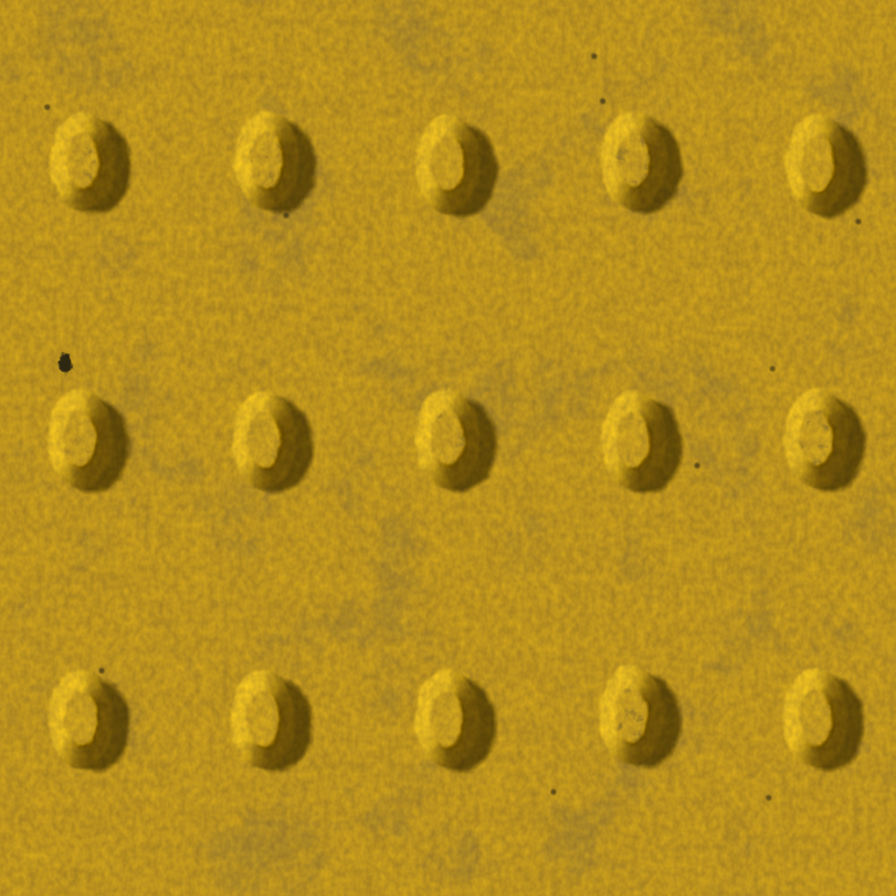
This texture is drawn by a WebGL 2 fragment shader. Its source:

```glsl
#version 300 es
precision highp float;
// Yellow tactile paving: a 5 by 3 grid of raised oval studs on gritty paint.
// Each stud is an elliptical flank around a flat cap, lit from the left, with
// a soft shadow to the right; gradient noise adds grit, stains and wear.

uniform vec2 u_resolution;
out vec4 fragColor;

// Layout, in canvas units
const vec2 FIRST_STUD = vec2(0.090, 0.200);
const vec2 PITCH = vec2(0.2055, 0.3095);
const vec2 BODY_RADII = vec2(0.036, 0.055);
const vec2 CAP_RADII = vec2(0.0185, 0.031);
const vec2 SHADOW_RADII = vec2(0.040, 0.052);
const vec2 SHADOW_OFFSET = vec2(0.015, -0.007);
const float JITTER = 0.0025;
const float SOFTNESS = 0.003;

// Surface
const vec2 GRIT_SCALE = vec2(125.0, 100.0);
const float GRIT_STRENGTH = 0.13;
const float FLECK_CELLS = 11.0;
const float FLECK_CHANCE = 0.10;
const vec2 CHIP_POS = vec2(0.073, 0.594);
const vec2 CHIP_RADII = vec2(0.007, 0.011);
const vec2 LIGHT_DIR = vec2(-0.90, 0.44);

// Colours
const vec3 PAINT = vec3(0.735, 0.575, 0.115);
const vec3 STAIN = vec3(0.61, 0.49, 0.17);
const vec3 FLANK_LIT = vec3(0.87, 0.70, 0.13);
const vec3 FLANK_DARK = vec3(0.43, 0.32, 0.03);
const vec3 CAP = vec3(0.76, 0.60, 0.12);
const vec3 SHADOW = vec3(0.33, 0.25, 0.02);
const vec3 CHIP = vec3(0.15, 0.13, 0.07);

vec2 hash2(vec2 p) {
  vec3 q = fract(p.xyx * vec3(0.1031, 0.1030, 0.0973));
  q += dot(q, q.yzx + 33.33);
  return fract((q.xx + q.yz) * q.zy);
}

float cornerSlope(vec2 corner, vec2 offset) {
  float angle = 6.2832 * hash2(corner + 71.0).x;
  return dot(vec2(cos(angle), sin(angle)), offset);
}

float gradientNoise(vec2 p) {
  vec2 i = floor(p), f = p - i;
  vec2 w = f * f * f * (f * (f * 6.0 - 15.0) + 10.0);
  vec2 e = vec2(1.0, 0.0);
  float low = mix(cornerSlope(i, f), cornerSlope(i + e, f - e), w.x);
  float high = mix(cornerSlope(i + e.yx, f - e.yx), cornerSlope(i + 1.0, f - 1.0), w.x);
  return mix(low, high, w.y);
}

float fbm(vec2 p) {
  float sum = 0.0, amp = 1.0;
  for (int i = 0; i < 3; i++) {
    sum += amp * gradientNoise(p);
    p = p * 2.03 + 17.0;
    amp *= 0.5;
  }
  return sum;
}

// Approximate signed distance to an ellipse
float ellipse(vec2 p, vec2 r) {
  float k = length(p / r);
  return k * (k - 1.0) / max(length(p / (r * r)), 0.001);
}

float coverage(float d, float soft) {
  float w = max(soft, 1.0 / min(u_resolution.x, u_resolution.y));
  return 1.0 - smoothstep(-w, w, d);
}

vec3 drawStud(vec3 ground, vec2 uv) {
  vec2 id = floor((uv - FIRST_STUD) / PITCH + 0.5);
  vec2 rnd = hash2(id + 5.0);
  vec2 p = uv - FIRST_STUD - id * PITCH - (rnd - 0.5) * 2.0 * JITTER;
  float wobble = 0.003 * fbm(uv * 45.0);

  // Cast shadow, softest at its far edge
  float shade = coverage(ellipse(p - SHADOW_OFFSET, SHADOW_RADII) + wobble, SOFTNESS * 1.6);
  vec3 col = mix(ground, SHADOW, 0.88 * shade);

  // Sloping flank, then the flat cap
  float lit = dot(normalize(p / BODY_RADII + 0.0001), LIGHT_DIR);
  vec3 flank = mix(FLANK_DARK, FLANK_LIT, smoothstep(-0.75, 0.65, lit));
  col = mix(col, flank, coverage(ellipse(p, BODY_RADII) + wobble, SOFTNESS));
  float capDist = ellipse(p, CAP_RADII) + wobble;
  col = mix(col, CAP, coverage(capDist, SOFTNESS));
  col -= 0.07 * exp(-pow(capDist / 0.0025, 2.0)) * smoothstep(0.3, -0.6, lit);

  // Scuffs differ from cap to cap
  float scuff = smoothstep(0.1, 0.6, fbm(uv * 65.0 + rnd * 40.0));
  return mix(col, STAIN * 0.9, scuff * rnd.y * 0.8 * coverage(capDist, SOFTNESS));
}

void main() {
  vec2 uv = gl_FragCoord.xy / u_resolution;

  // Painted ground with faint stains
  float stain = smoothstep(0.05, 0.75, fbm(uv * 8.0) + 0.5 * fbm(uv * 45.0 + 9.0));
  vec3 col = drawStud(mix(PAINT, STAIN, 0.6 * stain), uv);

  // Grit scales with brightness, so shadows stay quiet
  float grit = gradientNoise(uv * GRIT_SCALE) + 0.6 * gradientNoise(uv * GRIT_SCALE * 1.9);
  grit += 0.35 * fbm(uv * 30.0 + 3.0);
  col *= 1.0 + GRIT_STRENGTH * grit * vec3(1.0, 1.05, -0.8);

  // Sparse dark flecks and one larger chip
  vec2 cell = floor(uv * FLECK_CELLS);
  vec2 rnd = hash2(cell + 31.0);
  vec2 q = (fract(uv * FLECK_CELLS) - 0.2 - 0.6 * rnd) / FLECK_CELLS;
  float fleck = step(hash2(cell + 57.0).x, FLECK_CHANCE) * coverage(length(q) - 0.003, 0.002);
  float chip = coverage(ellipse(uv - CHIP_POS, CHIP_RADII) + 0.004 * fbm(uv * 90.0), 0.002);
  col = mix(col, CHIP, max(0.6 * fleck, 0.95 * chip));

  fragColor = vec4(clamp(col, 0.0, 1.0), 1.0);
}
```
